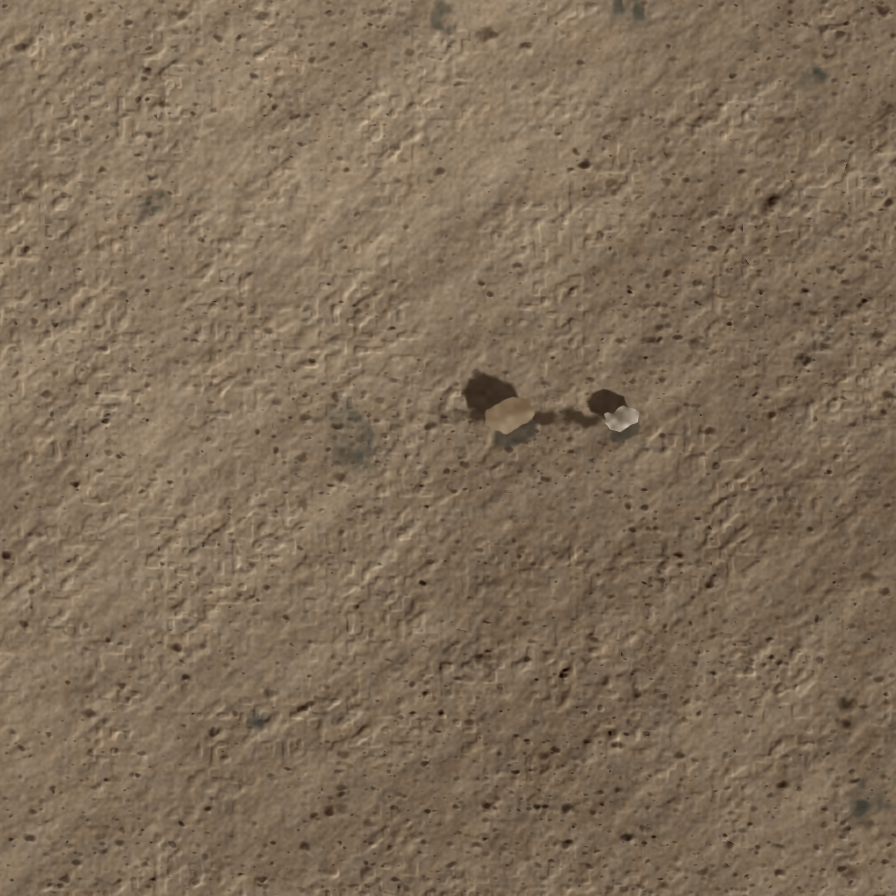
A Shadertoy shader for this texture:

```glsl
// Dry sandy ground: crumbly relief, scattered pits and grit, two half-buried stones.

vec2 hash2(vec2 p) {
    vec3 q = fract(p.xyx * vec3(.1031, .1030, .0973));
    q += dot(q, q.yzx + 33.33);
    return fract((q.xx + q.yz) * q.zy);
}

float noise(vec2 p) {
    vec2 i = floor(p), f = fract(p);
    f = f * f * (3. - 2. * f);
    return mix(mix(hash2(i).x, hash2(i + vec2(1, 0)).x, f.x),
               mix(hash2(i + vec2(0, 1)).x, hash2(i + vec2(1, 1)).x, f.x), f.y);
}

float fbm(vec2 p) {
    float sum = 0., gain = .5;
    for (int i = 0; i < 4; i++) {
        sum += gain * noise(p);
        p = mat2(.8, .6, -.6, .8) * p * 2.03 + 17.3;
        gain *= .5;
    }
    return sum;
}

// Ground height: short diagonal swells under sparse crumbs and fine sand
float height(vec2 p) {
    vec2 along = vec2(dot(p, vec2(.78, .62)), dot(p, vec2(-.62, .78)));
    float crumbs = .09 * smoothstep(.5, .9, noise(along * vec2(62, 80) + 5.))
                 + .07 * smoothstep(.45, .9, noise(p * 125. + 60.));
    float patches = smoothstep(.2, .8, noise(p * 16. + 7.));
    return .62 * fbm(along * vec2(14, 22)) + crumbs * (.35 + 1.1 * patches) + .035 * noise(p * 210.);
}

// Scattered grit: x is the shadowed hollow, y the lit grain beside it
vec2 grit(vec2 p, float cells, float share, float size) {
    vec2 g = p * cells, mask = vec2(0);
    float ragged = .65 + .7 * noise(p * 150. + cells);
    for (int k = 0; k < 9; k++) {
        vec2 id = floor(g) + vec2(k % 3 - 1, k / 3 - 1);
        vec2 place = hash2(id + cells), kind = hash2(id + cells + 71.);
        vec2 d = g - id - .1 - .8 * place;
        float r = size * mix(.55, 1.35, kind.x * kind.x);
        float there = step(kind.y, share) * mix(.35, 1., place.y);
        float hollow = smoothstep(r * 1.4, r * .3, ragged * length(d * vec2(mix(.65, 1., place.x), 1.15)));
        float grain = smoothstep(r * 1.1, r * .2, ragged * length(d - r * vec2(.9, -1.1)));
        mask = max(mask, there * vec2(hollow, grain * (.3 + .7 * kind.x)));
    }
    return mask;
}

// Chamfered block, negative inside
float block(vec2 p, vec2 halfSize) {
    p = abs(p);
    return max(max(p.x - halfSize.x, p.y - halfSize.y),
               (p.x + p.y) * .707 - (halfSize.x + halfSize.y) * .53);
}

void mainImage(out vec4 fragColor, in vec2 fragCoord) {
    vec2 uv = fragCoord / iResolution.y;
    vec2 rough = vec2(noise(uv * 130.), noise(uv * 130. + 43.)) - .5;
    vec2 p = uv + .004 * rough;

    // Relief lit from the lower right, broad mottling and fine grain
    float tone = 1.45 * (height(uv) - height(uv + vec2(.0022, -.0022)));
    tone += .13 * (fbm(uv * 5. + 3.) - .47);
    tone += .05 * (noise(uv * 270.) - .5) + .04 * (noise(uv * 120. + 9.) - .5);
    tone += .038 - .075 * smoothstep(.5, 1.6, uv.x + 1. - uv.y);

    // Pits from coarse to fine, thicker in patches and toward the lower right
    float crowd = .45 + 1. * smoothstep(.35, .65, noise(uv * 8. + 20.)) + .3 * (uv.x - uv.y);
    vec2 pits = grit(p, 12., .2 * crowd, .085);
    pits = max(pits, grit(p, 28., .36 * crowd, .13));
    pits = max(pits, .8 * grit(p, 48., .34 * crowd, .16));
    pits = max(pits, .5 * grit(uv, 80., .36 * crowd, .22));
    tone += .13 * pits.y * (1. - pits.x) - .27 * pits.x;

    vec3 color = vec3(.505, .434, .352) + tone * vec3(1, .95, .82);
    color += vec3(.014, 0, -.014) * (noise(uv * 70. + 5.) - .5);

    // Blue-grey smudges: position and radius
    vec3 smudges[7] = vec3[7](vec3(.393, .52, .05), vec3(.90, .915, .028), vec3(.705, .997, .034),
        vec3(.28, .205, .025), vec3(.5, .968, .022), vec3(.97, .11, .035), vec3(.17, .765, .022));
    for (int i = 0; i < 7; i++) {
        vec2 d = p - smudges[i].xy + .03 * (vec2(noise(uv * 45.), noise(uv * 45. + 31.)) - .5);
        float stain = smoothstep(1., .1, length(d) / smudges[i].z);
        float patchy = smoothstep(.3, .7, noise(p * 80. + 12.));
        color = mix(color, vec3(.22, .22, .19), stain * (.2 + .65 * patchy));
    }

    // Broken furrow joining the stones
    float furrow = abs(p.y - .534 - .012 * (noise(uv * 32.) - .5) - .012 * rough.y);
    float reach = smoothstep(.485, .495, uv.x) * smoothstep(.69, .66, uv.x);
    float gaps = smoothstep(.1, .45, noise(uv * vec2(48, 12) + 4.));
    color = mix(color, vec3(.22, .17, .12), .85 * reach * gaps * smoothstep(.011, .003, furrow));

    // Stones with a shadow thrown to the upper left and a hollow underneath
    for (int i = 0; i < 2; i++) {
        float second = float(i);
        float scale = mix(1., .72, second);
        vec2 d = (p - mix(vec2(.569, .537), vec2(.694, .533), second)) / scale;
        vec2 s = mat2(.89, -.45, .45, .89) * d;
        vec2 shade = mat2(.93, .37, -.37, .93) * (d - vec2(-.021, .021));
        float shadow = smoothstep(.003, -.003, block(shade, vec2(.031, .021)));
        float under = smoothstep(.003, -.003, block(s - vec2(-.004, -.021), vec2(.026, .012)));
        color = mix(color, vec3(.27, .24, .20) + .08 * rough.x, .8 * under);
        color = mix(color, vec3(.21, .16, .115) + .05 * rough.y, .92 * shadow);

        float edge = block(s + vec2(.25 * s.y, 0), vec2(.027, .0165));
        vec3 face = mix(vec3(.48, .40, .30), vec3(.56, .51, .44), second);
        face += .09 * smoothstep(.004, -.006, s.y + .3 * s.x);
        face += mix(.12, .35, second) * (noise(uv * 130. + 8.) - .5);
        color = mix(color, face, smoothstep(.0015, -.0015, edge));
    }

    fragColor = vec4(clamp(color, 0., 1.), 1);
}
```
